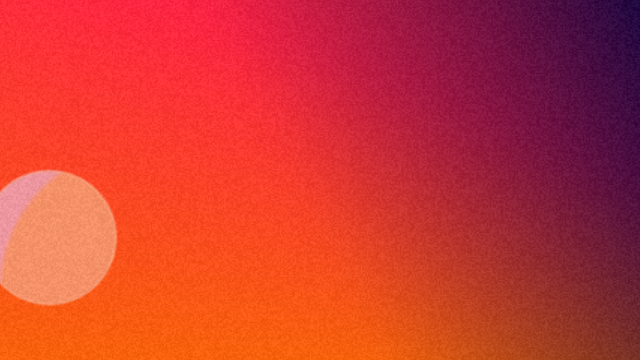
This background is drawn by a WebGL 1 fragment shader. Its source:

```glsl
precision highp float;
// Sunset gradient from orange and pink to deep violet, with a pale two-tone disc and film grain.
uniform vec2 u_resolution;

#define DISC_CENTER vec2(0.137, 0.340)
#define DISC_RADIUS 0.1875
#define DISC_BLUR 0.005
#define LENS_CENTER vec2(0.400, 0.194)
#define LENS_RADIUS 0.400
#define LENS_BLUR 0.012
#define DUSK_SLOPE 0.734
#define GRAIN_SCALE 240.0
#define GRAIN_AMOUNT 0.075

const vec3 PINK = vec3(1.0, 0.135, 0.270);
const vec3 ORANGE = vec3(0.975, 0.385, 0.045);
const vec3 NAVY = vec3(0.0, 0.015, 0.250);
const vec3 PEACH = vec3(0.960, 0.565, 0.405);
const vec3 ROSE = vec3(0.930, 0.590, 0.630);
const vec3 RIM = vec3(0.980, 0.640, 0.490);

float hash(vec2 cell) {
  vec3 p = fract(cell.xyx * 0.1031);
  p += dot(p, p.yzx + 33.33);
  return fract((p.x + p.y) * p.z);
}

// Smoothly interpolated random values
float valueNoise(vec2 p) {
  vec2 cell = floor(p);
  vec2 f = fract(p);
  f = f * f * (3.0 - 2.0 * f);
  float low = mix(hash(cell), hash(cell + vec2(1.0, 0.0)), f.x);
  float high = mix(hash(cell + vec2(0.0, 1.0)), hash(cell + vec2(1.0)), f.x);
  return mix(low, high, f.y);
}

// max(x, 0) with a rounded corner of the given width
float softRamp(float x, float width) {
  return 0.5 * (x + sqrt(x * x + width * width));
}

// 1 inside the circle, 0 outside
float circleMask(float dist, float blur) {
  return 1.0 - smoothstep(-blur, blur, dist);
}

vec3 skyColor(vec2 p) {
  // Warm ramp whose pink upper edge sinks to the right
  float pinkHeight = max(1.185 - 0.38 * p.x, 0.2);
  float warmth = softRamp(1.0 - p.y / pinkHeight, 0.06);
  vec3 warm = mix(PINK, ORANGE, min(warmth, 1.0));

  // Dusk deepens to the right of a slanted line
  float duskStart = 0.58 + 0.49 * (1.0 - p.y);
  float dusk = DUSK_SLOPE * softRamp(p.x - duskStart, 0.08);
  return mix(warm, NAVY, min(dusk, 1.0));
}

vec3 addDisc(vec3 color, vec2 p) {
  float discDist = length(p - DISC_CENTER) - DISC_RADIUS;
  float lensDist = length(p - LENS_CENTER) - LENS_RADIUS;
  vec3 fill = mix(ROSE, PEACH, circleMask(lensDist, LENS_BLUR));
  float rim = smoothstep(-0.012, -0.002, discDist);
  fill = mix(fill, RIM, 0.5 * rim);
  return mix(color, fill, circleMask(discDist, DISC_BLUR));
}

void main() {
  // Canvas height is one unit
  vec2 p = gl_FragCoord.xy / u_resolution.y;
  vec3 color = addDisc(skyColor(p), p);

  // Film grain
  float grain = valueNoise(p * GRAIN_SCALE) - 0.5;
  color += GRAIN_AMOUNT * grain;
  gl_FragColor = vec4(clamp(color, 0.0, 1.0), 1.0);
}
```
